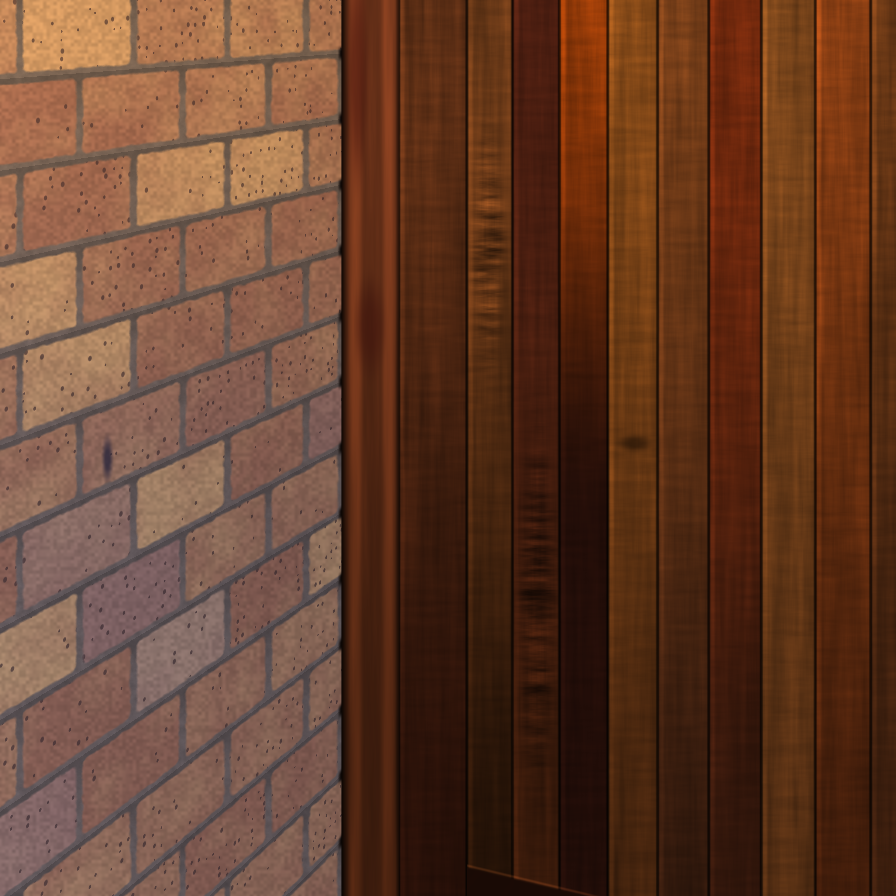
Give the GLSL for this texture, as a WebGL 1 fragment shader.

```glsl
precision highp float;
uniform vec2 u_resolution;

float hash(vec2 p) {
  return fract(sin(dot(p, vec2(127.1, 311.7))) * 43758.5453);
}

float noise(vec2 p) {
  vec2 i = floor(p), f = fract(p);
  f = f * f * (3.0 - 2.0 * f);
  return mix(mix(hash(i), hash(i + vec2(1.0, 0.0)), f.x),
             mix(hash(i + vec2(0.0, 1.0)), hash(i + 1.0), f.x), f.y);
}

float fbm(vec2 p) {
  float sum = 0.0, amp = 0.5;
  for (int i = 0; i < 4; i++) {
    sum += amp * noise(p);
    p = p * 2.03 + 7.1;
    amp *= 0.5;
  }
  return sum;
}

float roundBox(vec2 q, vec2 halfSize, float r) {
  vec2 d = abs(q) - halfSize + r;
  return length(max(d, 0.0)) + min(max(d.x, d.y), 0.0) - r;
}

// 1 near a centre, fading to 0 at the given radii
float blob(vec2 p, vec2 c, vec2 radius) {
  return 1.0 - smoothstep(0.2, 1.0, length((p - c) / radius));
}

float isBrick(vec2 id, float col, float row) {
  return 1.0 - step(0.1, distance(id, vec2(col, row)));
}

// scattered round pits, one per cell
float pits(vec2 p, float density) {
  vec2 id = floor(p);
  vec2 c = 0.25 + 0.5 * vec2(hash(id + 3.7), hash(id + 9.2));
  float r = 0.12 + 0.17 * hash(id + 5.1);
  float d = length((fract(p) - c) * vec2(1.0, 0.75));
  return step(hash(id), density) * (1.0 - smoothstep(r * 0.5, r, d));
}

vec3 brickWall(vec2 p, float px) {
  // receding courses: height shrinks towards the corner
  float h = 0.1022 - 0.0759 * p.x;
  vec2 uv = vec2((p.x / h - 0.22) / 1.42, (p.y + 0.0137) / h);
  uv.x += 0.5 * mod(floor(uv.y), 2.0);
  vec2 id = floor(uv), f = fract(uv) - 0.5;
  vec2 cell = vec2(13.9 * h * h, h);
  vec2 gap = vec2(0.0035, 0.058 * h);
  float d = roundBox(f * cell, cell * 0.5 - gap, 0.005);
  d += (fbm(p * 110.0) - 0.47) * 0.004;
  float face = 1.0 - smoothstep(-0.0015 - px, 0.001 + px, d);

  // clay tone per brick
  float tan1 = isBrick(id, 0.0, 0.0) + isBrick(id, 1.0, 2.0) + isBrick(id, 2.0, 2.0)
    + isBrick(id, 0.0, 3.0) + isBrick(id, 0.0, 4.0) + isBrick(id, 1.0, 6.0)
    + isBrick(id, 0.0, 7.0) + isBrick(id, 1.0, 8.0) + isBrick(id, 3.0, 8.0);
  float cloud = fbm(uv * vec2(3.0, 2.0) + id * 4.3);
  float tone = max(tan1 * 0.9, 0.45 * hash(id + 1.3)) + (cloud - 0.47) * 0.9;
  tone += 0.35 * (1.0 - smoothstep(0.0, 1.0, id.y));
  vec3 clay = mix(vec3(0.57, 0.40, 0.33), vec3(0.71, 0.57, 0.42), clamp(tone, 0.0, 1.0));
  clay = mix(clay, vec3(0.54, 0.46, 0.47), 0.5 * step(0.7, hash(id + 8.8)) * smoothstep(4.0, 7.0, id.y));
  clay *= 0.92 + 0.18 * noise(p * 260.0);
  float pit = pits(uv * vec2(13.0, 9.0), 0.08 + 0.22 * hash(id + 2.2));
  clay = mix(clay, vec3(0.24, 0.18, 0.19), 0.65 * pit);
  clay = mix(clay, vec3(0.20, 0.18, 0.25), 0.85 * blob(p, vec2(0.12, 0.512), vec2(0.008, 0.033)));

  vec3 mortar = vec3(0.43, 0.39, 0.37) * (0.88 + 0.24 * fbm(p * 150.0));
  mortar *= 1.0 - 0.16 * smoothstep(0.0, 0.5, -f.y);
  vec3 light = mix(vec3(1.15, 1.03, 0.88), vec3(0.87, 0.87, 0.95), smoothstep(0.0, 0.65, p.y));
  vec3 wall = mix(mortar, clay, face) * light * (1.03 - 0.28 * p.x);

  // dark notches where the joints meet the frame
  float joint = smoothstep(0.36, 0.48, abs(f.y));
  return mix(wall, vec3(0.06, 0.04, 0.035), joint * smoothstep(0.376, 0.381, p.x));
}

// stain from the top to the bottom of a board
vec3 stain(float k, float y) {
  vec3 top = vec3(0.36, 0.18, 0.08), low = vec3(0.15, 0.06, 0.03);
  if (k > 7.5) { top = vec3(0.40, 0.21, 0.08); low = vec3(0.22, 0.11, 0.05); }
  else if (k > 6.5) { top = vec3(0.51, 0.23, 0.07); low = vec3(0.25, 0.11, 0.04); }
  else if (k > 5.5) { top = vec3(0.46, 0.26, 0.10); low = vec3(0.31, 0.17, 0.07); }
  else if (k > 4.5) { top = vec3(0.45, 0.16, 0.05); low = vec3(0.18, 0.08, 0.04); }
  else if (k > 3.5) { top = vec3(0.44, 0.23, 0.09); low = vec3(0.20, 0.10, 0.05); }
  else if (k > 2.5) { top = vec3(0.51, 0.28, 0.09); low = vec3(0.25, 0.13, 0.05); }
  else if (k > 1.5) { top = vec3(0.56, 0.22, 0.03); low = vec3(0.13, 0.05, 0.03); }
  else if (k > 0.5) { top = vec3(0.28, 0.11, 0.06); low = vec3(0.22, 0.10, 0.04); }
  else if (k > -0.5) { top = vec3(0.41, 0.22, 0.09); low = vec3(0.16, 0.08, 0.03); }
  float reach = k > 1.5 && k < 2.5 ? 0.6 : 1.0;
  return mix(top, low, smoothstep(0.0, reach, y));
}

vec3 boards(vec2 p, float px) {
  // boards widen steadily to the right
  float width = sqrt(max(0.00251 + 0.00312 * (p.x - 0.521), 0.0001));
  float t = (width - 0.0501) / 0.00156;
  float k = max(floor(t), -1.0);
  float grain = fbm(vec2(p.x * 170.0, p.y * 9.0 + k * 13.0));
  float figure = fbm(vec2(p.x * 35.0 + k * 5.0, p.y * 5.0));
  float ripple = fbm(vec2(p.x * 25.0 + k * 9.0, p.y * 150.0));
  vec3 c = stain(k, p.y) * (0.65 + 0.42 * grain + 0.38 * figure);
  float rippled = blob(p, vec2(0.545, 0.28), vec2(0.025, 0.17)) + blob(p, vec2(0.6, 0.68), vec2(0.03, 0.25));
  c *= 1.0 + (ripple - 0.52) * (0.25 + 1.5 * rippled);
  c *= 1.0 - 0.4 * blob(p, vec2(0.708, 0.495), vec2(0.024, 0.012));

  // seams with a thin lit edge
  float seam = k < 0.0 ? min(p.x - 0.445, 0.521 - p.x) : min(t - k, k + 1.0 - t) * width;
  float side = k < 0.0 ? p.x - 0.445 : (t - k) * width;
  c *= 1.0 + 0.25 * (1.0 - smoothstep(0.001, 0.004 + px, abs(side - 0.004)));
  c *= mix(0.32, 1.0, smoothstep(0.0003, 0.0022 + px, seam));

  // slanted bottom rail
  float rail = p.y - 0.966 - 0.24 * (p.x - 0.521);
  float span = step(0.521, p.x) * (1.0 - smoothstep(0.65, 0.69, p.x));
  c = mix(c, vec3(0.10, 0.04, 0.02), span * smoothstep(0.0, 0.004, rail));
  return c + vec3(0.14, 0.07, 0.03) * span * (1.0 - smoothstep(0.0, 0.002 + px, abs(rail)));
}

vec3 doorFrame(vec2 p) {
  float x = (p.x - 0.381) / 0.064;
  vec3 c = mix(vec3(0.47, 0.22, 0.11), vec3(0.28, 0.13, 0.06), smoothstep(0.0, 1.0, p.y));
  float ridges = blob(vec2(x), vec2(0.25), vec2(0.22)) + 0.9 * blob(vec2(x), vec2(0.82), vec2(0.22));
  c *= 0.82 + 0.34 * ridges + 0.3 * (fbm(vec2(p.x * 140.0, p.y * 7.0)) - 0.47);
  c = mix(c, vec3(0.25, 0.08, 0.05), 0.6 * blob(p, vec2(0.413, 0.365), vec2(0.022, 0.07)));
  c = mix(c, vec3(0.28, 0.08, 0.05), 0.55 * blob(p, vec2(0.399, 0.08), vec2(0.016, 0.16)));
  return c * smoothstep(-0.05, 0.16, x) * (1.0 - 0.5 * smoothstep(0.93, 1.0, x));
}

void main() {
  vec2 p = gl_FragCoord.xy / u_resolution;
  p.y = 1.0 - p.y;
  float px = 0.5 / u_resolution.y;
  vec3 wood = mix(doorFrame(p), boards(p, px), smoothstep(0.445 - px, 0.445 + px, p.x));
  vec3 colour = mix(brickWall(p, px), wood, smoothstep(0.3805 - px, 0.3815 + px, p.x));
  gl_FragColor = vec4(clamp(colour, 0.0, 1.0), 1.0);
}
```
